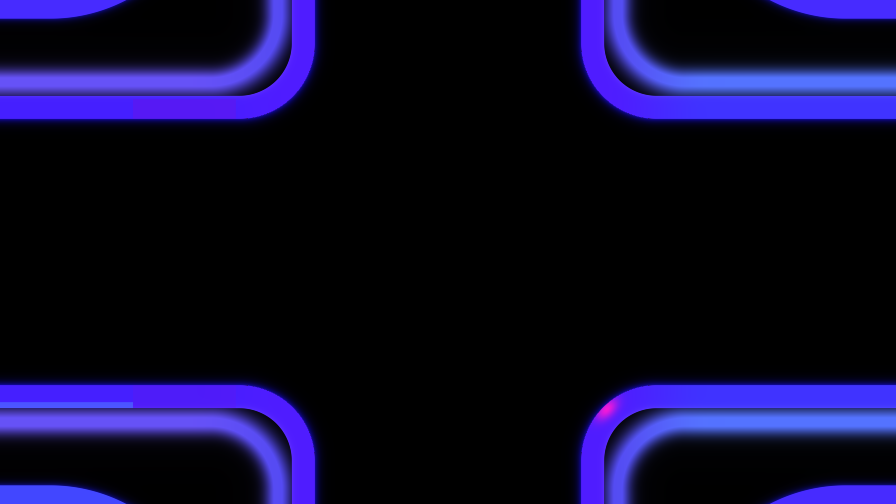
Give the GLSL for this background, as a Shadertoy shader.

```glsl
// Four neon rounded frames reach in from the canvas corners around a black cross.
// One folded quadrant gives the shapes by distance to rounded corners;
// the unfolded position then varies the hues and adds small accents.

// Signed distance to a quadrant that starts at `start` and has a rounded corner.
float cornerDistance(vec2 p, float start, float radius) {
    vec2 q = start + radius - p;
    return length(max(q, 0.0)) + min(max(q.x, q.y), 0.0) - radius;
}

// Antialiased coverage of the region where the distance is negative.
float cover(float d) {
    float pixel = 1.0 / iResolution.y;
    return 1.0 - smoothstep(-0.6 * pixel, 0.6 * pixel, d);
}

// Antialiased coverage of an axis-aligned rectangle.
float rectangle(vec2 p, vec2 low, vec2 high) {
    vec2 d = abs(p - 0.5 * (low + high)) - 0.5 * (high - low);
    return cover(max(d.x, d.y));
}

void mainImage(out vec4 fragColor, in vec2 fragCoord) {
    vec2 p = (fragCoord - 0.5 * iResolution.xy) / iResolution.y;
    vec2 folded = abs(p);
    float rightward = smoothstep(-0.4, 0.6, p.x);
    float alongRow = smoothstep(0.30, 0.52, folded.x);

    float frame = cornerDistance(folded, 0.264, 0.150);
    float tube = cornerDistance(folded, 0.338, 0.134);
    float core = cornerDistance(folded, 0.463, 0.326);
    float inner = frame + 0.046;

    // Soft tube of light inside each frame, with a steeper falloff on its inner side
    float width = tube > 0.0 ? 0.029 : 0.024;
    float glow = exp(-pow(abs(tube) / width, 2.0));
    glow += 0.12 * exp(-abs(tube) / 0.030);
    vec3 rowColor = mix(vec3(0.40, 0.32, 0.97), vec3(0.33, 0.45, 1.0), rightward);
    vec3 tubeColor = mix(vec3(0.33, 0.29, 0.95), rowColor, alongRow);
    vec3 color = tubeColor * min(glow, 1.0) * cover(inner);

    // Solid core at each canvas corner, with a thin blue halo
    vec3 coreColor = mix(vec3(0.28, 0.17, 1.0), vec3(0.26, 0.28, 1.0),
                         step(p.y, 0.0) * step(p.x, 0.0));
    color += vec3(0.05, 0.04, 0.50) * exp(-max(core, 0.0) / 0.006);
    color = mix(color, coreColor, cover(core));

    // Frame band: violet on the uprights, bluer along the right-hand rows
    vec3 bandRow = mix(vec3(0.27, 0.12, 1.0), vec3(0.25, 0.20, 1.0), rightward);
    vec3 band = mix(vec3(0.31, 0.11, 1.0), bandRow, alongRow);
    band += vec3(0.06, 0.07, 0.0) * exp(-abs(inner) / 0.004);

    // Violet sections and a pale blue strip on the left-hand rows
    float upperPatch = rectangle(p, vec2(-0.625, 0.264), vec2(-0.421, 0.303));
    float lowerPatch = rectangle(p, vec2(-0.625, -0.310), vec2(-0.421, -0.264));
    band = mix(band, vec3(0.36, 0.09, 0.94), 0.75 * upperPatch + 0.4 * lowerPatch);
    float strip = rectangle(p, vec2(-1.0, -0.310), vec2(-0.625, -0.298));
    band = mix(band, vec3(0.30, 0.38, 1.0), 0.8 * strip);

    // Magenta glint on the lower right bend
    vec2 glint = mat2(0.707, 0.707, -0.707, 0.707) * (p - vec2(0.315, -0.312));
    vec2 bend = vec2(p.x - p.y - 0.627, p.x + p.y - 0.003) * 0.707;
    float shine = exp(-pow(bend.x / 0.016, 2.0) - pow(bend.y / 0.030, 2.0));
    shine *= smoothstep(0.08, 0.0, length(glint));
    band = mix(band, vec3(0.95, 0.10, 0.85), shine);

    // Narrow blue bloom outside the frame, then the band itself
    color += vec3(0.06, 0.03, 0.62) * exp(-max(frame, 0.0) / 0.007) * step(0.0, frame);
    color = mix(color, band, cover(frame) * (1.0 - cover(inner)));

    fragColor = vec4(clamp(color, 0.0, 1.0), 1.0);
}
```
